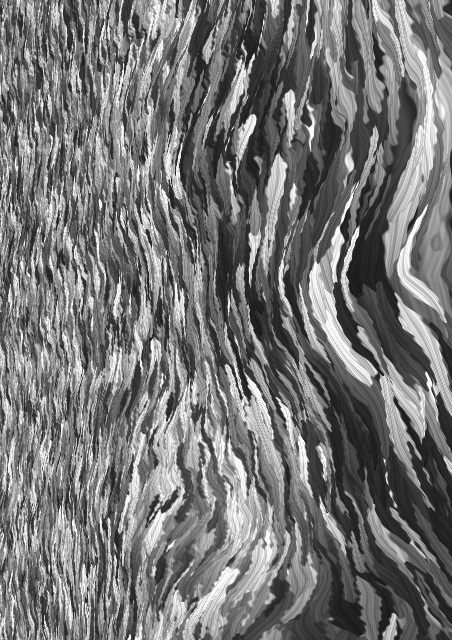
Reproduce this texture procedurally as a Shadertoy shader.

```glsl
// Thick grey paint strokes on a wall seen at a slant: thin and dense on the
// left, broad on the right. Jittered cells in a stretched space each hold one
// bent, tapered, streaked dab; several layers are painted over one another.

#define FINE_WIDTH 0.0115  // stroke width at the left edge
#define GROWTH 1.9         // exponential widening towards the right
#define STROKE_LENGTH 5.5  // length of a cell against its width
#define LAYERS 8
#define TONE_CURVE 1.42    // higher gives more dark paint
#define BLACK 0.13
#define WHITE 0.97
#define STREAKS 0.2        // strength of the bristle marks
#define FAN 0.75           // spread of the strokes below the pivot
#define PIVOT vec2(0.43, 0.57)

vec4 hash4(vec3 c) {
    vec4 q = fract(c.xyzx * vec4(0.1031, 0.1030, 0.0973, 0.1099));
    q += dot(q, q.wzxy + 33.33);
    return fract((q.xxyz + q.yzzw) * q.zywx);
}

float spot(vec2 p, vec2 centre, vec2 radius) {
    vec2 d = (p - centre) / radius;
    return exp(-dot(d, d));
}

// Broad regions of lighter (positive) and darker (negative) paint
float toneBias(vec2 p) {
    float light = 0.9 * spot(p, vec2(0.52, 0.22), vec2(0.17, 0.2))
                + 0.3 * spot(p, vec2(0.12, 0.25), vec2(0.2, 0.35))
                + 0.6 * spot(p, vec2(0.92, 0.85), vec2(0.14, 0.2))
                + 0.5 * spot(p, vec2(0.34, 0.92), vec2(0.08, 0.25));
    float dark = 0.7 * spot(p, vec2(0.57, 0.8), vec2(0.09, 0.25))
               + 0.6 * spot(p, vec2(0.53, 0.5), vec2(0.1, 0.12))
               + 0.8 * spot(p, vec2(0.9, 0.12), vec2(0.22, 0.3))
               + 0.5 * spot(p, vec2(0.83, 0.48), vec2(0.12, 0.2));
    return light - dark;
}

// Lean of the strokes: a fan below the pivot and slow sways elsewhere
float bendX(vec2 p) {
    float below = max(PIVOT.y - p.y, 0.0);
    float reach = smoothstep(0.1, 0.4, p.x);
    float x = mix(p.x, PIVOT.x + (p.x - PIVOT.x) / (1.0 + FAN * below * 2.0), reach);
    x += 0.035 * reach * sin(p.y * 8.0 + p.x * 5.0);
    return x + 0.008 * sin(p.y * 15.0 - p.x * 9.0);
}

// Paints one dab over the tone below; q is measured in cells
float paintDab(float under, vec2 q, vec4 shape, vec4 look, float bias, float soft, float presence) {
    q -= (shape.xy - 0.5) * 0.6;
    q.x += (shape.z - 0.5) * 0.6 * sin(q.y * 4.0 + look.z * 6.3);
    float along = q.y / mix(0.4, 0.85, shape.w);
    float width = mix(0.2, 0.58, look.x) * sqrt(max(1.0 - along * along, 0.0));
    width *= 1.0 + 0.45 * along * (look.y - 0.5) * 2.0;
    float ragged = 0.05 * sin(q.y * 19.0 + look.z * 40.0)
                 + 0.04 * sin(q.y * 41.0 + q.x * 9.0 + shape.x * 30.0);
    float inside = width - abs(q.x) + ragged * step(0.01, width);
    float mask = smoothstep(0.0, soft, inside) * step(look.w, presence);

    float tone = pow(fract(look.w * 17.0 + shape.y * 7.0), TONE_CURVE * exp(-bias));
    tone = mix(BLACK, WHITE, tone);

    // Bristle marks, a lit side and a darker rim
    float wave = q.x * 17.0 + 2.2 * sin(q.y * 5.0 + look.z * 9.0);
    float bristle = sin(wave) * 0.5 + 0.35 * sin(wave * 2.3 + q.y * 3.0 + 1.7)
                  + 0.3 * sin(q.x * 71.0 + 3.0 * sin(q.y * 7.0 + shape.z * 6.0));
    float side = q.x / (width + 0.1);
    tone *= 1.0 + STREAKS * bristle + 0.22 * side * (shape.z - 0.3) + 0.15 * along;
    tone *= mix(0.72, 1.0, smoothstep(0.0, 0.13, inside));
    return mix(under, tone, mask * 0.96);
}

void mainImage(out vec4 fragColor, in vec2 fragCoord) {
    vec2 p = fragCoord / iResolution.xy;
    float y = fragCoord.y / iResolution.x;
    float x = bendX(p);
    float bias = toneBias(p);

    // Stretched coordinate in which every stroke is one unit wide
    float size = FINE_WIDTH * exp(GROWTH * x);
    float shrink = GROWTH * FINE_WIDTH;
    float u = (1.0 - exp(-GROWTH * x)) / shrink;
    float v = y / size;
    u += 0.2 * sin(v * 0.55 + u * 0.7) + 0.1 * sin(v * 1.3 - u * 1.9);

    float tone = 0.22 + 0.06 * sin(u * 9.0);
    for (int k = 0; k < LAYERS; k++) {
        float layer = float(k);
        float density = 0.55 * pow(1.19, layer);
        float presence = mix(0.95, mix(0.7, 0.3, p.x), layer / float(LAYERS - 1));
        float soft = max(0.07, 1.5 * density / (size * iResolution.x));
        float across = u * density + layer * 0.37;
        for (int i = -1; i <= 1; i++) {
            float column = floor(across) + float(i);
            float columnU = (column + 0.5 - layer * 0.37) / density;
            float columnSize = FINE_WIDTH / max(1.0 - shrink * columnU, 0.08) / density;
            float rows = y / (columnSize * STROKE_LENGTH);
            rows += 9.0 * hash4(vec3(column + 60.0, layer, 5.0)).x;
            for (int j = -1; j <= 1; j++) {
                float row = floor(rows) + float(j);
                vec3 cell = vec3(column + 60.0, row + 20.0, layer * 7.0 + 1.0);
                vec2 q = vec2(across - column, rows - row) - 0.5;
                tone = paintDab(tone, q, hash4(cell), hash4(cell + 91.7), bias, soft, presence);
            }
        }
    }
    fragColor = vec4(vec3(clamp(tone, 0.1, 0.98)), 1.0);
}
```
